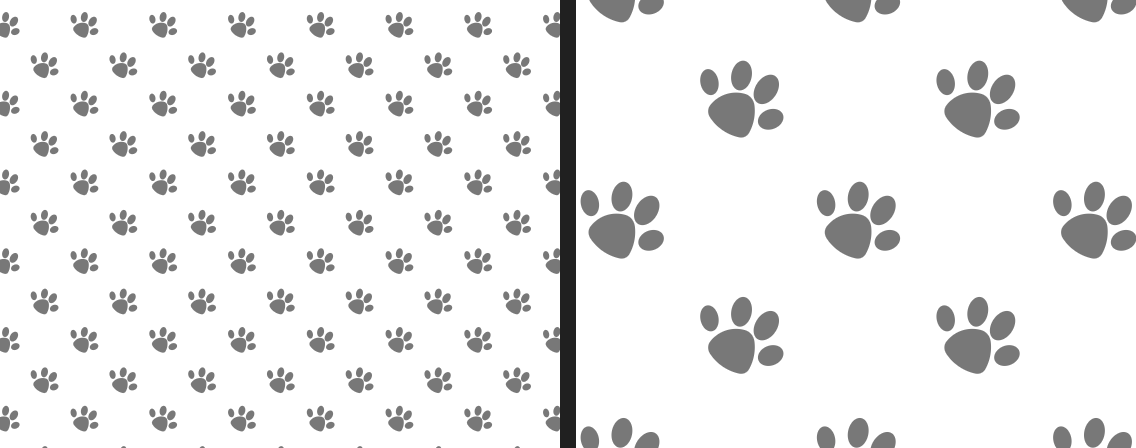
Left, the full canvas; right, a detail of the centre.
Write a WebGL 1 fragment shader that draws this pattern.

```glsl
precision highp float;

uniform vec2 u_resolution;

// Approximate distance to an ellipse whose long axis leans clockwise
float toe(vec2 p, vec2 radii, float lean) {
  float c = cos(lean), s = sin(lean);
  p = mat2(c, s, -s, c) * p;
  float k = length(p / radii);
  return k * (k - 1.0) / max(length(p / (radii * radii)), 0.001);
}

float smoothMax(float a, float b, float k) {
  float h = max(k - abs(a - b), 0.0) / k;
  return max(a, b) + h * h * k * 0.25;
}

// Rounded triangle: the overlap of three discs
float pad(vec2 p) {
  float top = length(p - vec2(-3.3, -18.1)) - 22.4;
  float right = length(p - vec2(-21.6, -8.2)) - 31.2;
  float bottom = length(p - vec2(5.6, 4.9)) - 32.0;
  return smoothMax(smoothMax(top, right, 4.0), bottom, 4.0);
}

float paw(vec2 p) {
  float d = pad(p);
  d = min(d, toe(p - vec2(-21.5, 11.5), vec2(6.2, 9.0), -0.2));
  d = min(d, toe(p - vec2(0.5, 16.0), vec2(7.0, 10.3), 0.2));
  d = min(d, toe(p - vec2(17.5, 6.5), vec2(7.5, 11.0), 0.58));
  return min(d, toe(p - vec2(20.5, -14.0), vec2(6.8, 9.0), 1.2));
}

// Offset from the centre of the nearest square tile
vec2 tile(vec2 p) {
  return mod(p + 81.0, 162.0) - 81.0;
}

void main() {
  // The canvas is 1152 units wide, measured from its top left corner
  float unitsPerPixel = 1152.0 / u_resolution.x;
  vec2 p = (gl_FragCoord.xy - vec2(0.0, u_resolution.y)) * unitsPerPixel;

  // Two staggered grids of paws
  p -= vec2(11.0, -51.0);
  float d = min(paw(tile(p)), paw(tile(p - vec2(80.0, -83.0))));

  float ink = clamp(0.5 - d / unitsPerPixel, 0.0, 1.0);
  gl_FragColor = vec4(mix(vec3(1.0), vec3(0.47), ink), 1.0);
}
```
